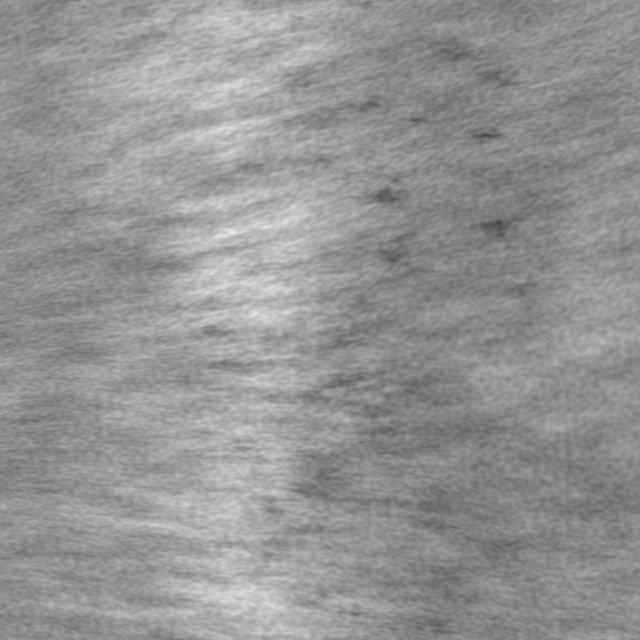
Write a WebGL 1 fragment shader that draws this texture.

```glsl
precision highp float;
// Grey, softly brushed surface: a bright vertical band over mid grey, crossed by
// fine streaks that fan from rising (top) to falling (bottom), with dark smudges.
// Stretched gradient noise makes the streaks; a loop scatters ragged spots.
uniform vec2 u_resolution;

const float BASE_GREY = 0.555;
const float BAND_GAIN = 0.135;      // brightness of the vertical band
const float BAND_WIDTH = 0.17;
const float SHADE_DEPTH = 0.05;     // soft shadow to the right of the band
const float CLOUD_GAIN = 0.13;
const float STREAK_GAIN = 0.16;
const float GRAIN_GAIN = 0.085;
const float SLOPE_TOP = 0.24;       // streak direction at the top
const float SLOPE_BOTTOM = -0.08;   // streak direction at the bottom
const int SPOT_COUNT = 34;
const float SPOT_DEPTH = 0.19;
const vec2 SPOT_SIZE = vec2(0.024, 0.0115);
const vec2 LENS_CENTER = vec2(0.57, 0.39);
const vec2 LENS_SIZE = vec2(0.12, 0.024);
const float LENS_DEPTH = 0.17;

float hash(vec2 p) {
  vec3 q = fract(vec3(p.xyx) * 0.1031);
  q += dot(q, q.yzx + 33.33);
  return fract((q.x + q.y) * q.z);
}

float cornerSlope(vec2 cell, vec2 offset) {
  float angle = 6.2832 * hash(cell + 57.0);
  return dot(vec2(cos(angle), sin(angle)), offset);
}

// Gradient noise, about -0.7 to 0.7
float noise(vec2 p) {
  vec2 cell = floor(p);
  vec2 f = p - cell;
  vec2 w = f * f * f * (f * (f * 6.0 - 15.0) + 10.0);
  vec2 e = vec2(1.0, 0.0);
  float low = mix(cornerSlope(cell, f), cornerSlope(cell + e, f - e), w.x);
  float high = mix(cornerSlope(cell + e.yx, f - e.yx),
                   cornerSlope(cell + e.xx, f - e.xx), w.x);
  return mix(low, high, w.y);
}

float gauss(float x) { return exp(-x * x); }

// Coordinates whose horizontal lines follow the streaks
vec2 flowCoords(vec2 p) {
  float slope = mix(SLOPE_BOTTOM, SLOPE_TOP, smoothstep(0.1, 0.75, p.y));
  float wave = 0.012 * noise(p * vec2(5.0, 7.0) + 3.0);
  return vec2(p.x, p.y - (p.x - 0.5) * slope + wave);
}

// Several octaves of noise drawn out along the flow
float streaks(vec2 q) {
  float sum = 0.0;
  float gain = 1.0;
  vec2 scale = vec2(7.0, 26.0);
  for (int i = 0; i < 4; i++) {
    sum += gain * noise(q * scale + float(i) * 19.7);
    scale *= vec2(2.0, 1.75);
    gain *= 0.84;
  }
  return 0.6 * sum + 0.4 * noise(q * vec2(5.0, 80.0) + 91.0);
}

// Dark smudges, scattered in a loose column right of the centre
float spots(vec2 p) {
  vec2 ragged = vec2(noise(p * vec2(35.0, 60.0)),
                     noise(p * vec2(40.0, 75.0) + 40.0));
  vec2 q = p + ragged * vec2(0.026, 0.016);
  float dark = 0.0;
  for (int i = 0; i < SPOT_COUNT; i++) {
    float id = float(i);
    float a = hash(vec2(id, 11.0));
    float b = hash(vec2(id, 23.0));
    float c = hash(vec2(id, 37.0));
    float y = (id + c) / float(SPOT_COUNT);
    float x = mix(0.54, 0.62, y) + (a + b - 1.0) * 0.32;
    float size = mix(0.65, 1.3, hash(vec2(id, 41.0)));
    vec2 d = (q - vec2(x, y)) / (SPOT_SIZE * size);
    d.y -= d.x * 0.3 * (a - 0.6);
    float strength = mix(0.3, 1.0, hash(vec2(id, 53.0)));
    dark = max(dark, strength * exp(-dot(d, d)));
  }
  return dark;
}

// One larger lens of braided dark streaks
float braidedLens(vec2 p, vec2 q) {
  vec2 d = (p - LENS_CENTER) / LENS_SIZE;
  d.y -= d.x * 0.35;
  float braid = smoothstep(-0.25, 0.3, noise(q * vec2(16.0, 62.0) + 7.0));
  return exp(-dot(d, d)) * braid;
}

void main() {
  vec2 p = gl_FragCoord.xy / u_resolution;
  vec2 q = flowCoords(p);

  // Broad light and shade
  float sway = 0.05 * noise(p * vec2(2.0, 4.0) + 12.0);
  float band = gauss((p.x - mix(0.41, 0.36, p.y) + sway) / BAND_WIDTH);
  float shade = gauss((p.x - mix(0.70, 0.77, p.y) + sway) / 0.13);
  float clouds = noise(q * vec2(3.0, 6.0) + 5.0)
               + 0.7 * noise(q * vec2(8.0, 14.0) + 31.0);
  float grey = BASE_GREY + BAND_GAIN * band - SHADE_DEPTH * shade;
  grey += CLOUD_GAIN * clouds * mix(0.6, 1.1, band);

  // Streaks and fine grain
  grey += STREAK_GAIN * streaks(q) * mix(0.75, 1.25, band);
  grey += GRAIN_GAIN * noise(q * vec2(95.0, 165.0) + 71.0);

  // Dark marks
  grey -= SPOT_DEPTH * spots(p) + LENS_DEPTH * braidedLens(p, q);

  gl_FragColor = vec4(vec3(clamp(grey, 0.0, 1.0)), 1.0);
}
```
